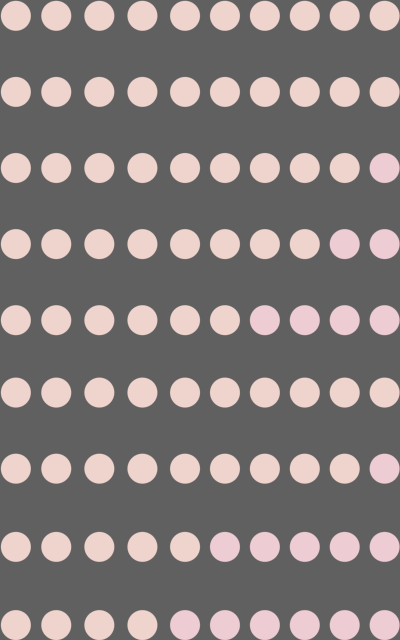
Write a Shadertoy shader that draws this pattern.

```glsl
// Rows of peach dots on grey, with a run of pink dots closing some rows.

// Lengths are in units of the canvas height
const int COLUMNS = 10;
const int ROWS = 9;
const float RADIUS = 0.0234;
const vec2 FIRST_DOT = vec2(0.0248, 0.0247);
const vec2 PITCH = vec2(0.06237, 0.1189);
const float COLUMN_SLACK = 0.00495;  // extra gap between the left columns
const float GROUP_SHIFT = 0.0058;    // lift of the lower group of rows
const float ROW_SLACK = 0.0033;      // extra gap between the last rows
const int LOWER_GROUP = 5;           // first row of the lower group

// Number of pink dots ending each row, top to bottom
const int PINK_RUN[ROWS] = int[ROWS](0, 0, 1, 2, 4, 0, 1, 5, 6);

const vec3 GREY = vec3(0.376);
const vec3 PEACH = vec3(0.937, 0.831, 0.804);
const vec3 PINK = vec3(0.929, 0.800, 0.831);

float columnCentre(int column) {
    float i = float(column);
    return FIRST_DOT.x + PITCH.x * i + COLUMN_SLACK * clamp(i - 0.85, 0.0, 3.0);
}

// Distance of a row from the top edge
float rowCentre(int row) {
    float i = float(row);
    float y = FIRST_DOT.y + PITCH.y * i;
    if (row >= LOWER_GROUP) y += ROW_SLACK * max(i - 6.0, 0.0) - GROUP_SHIFT;
    return y;
}

void mainImage(out vec4 fragColor, in vec2 fragCoord) {
    float pixel = 1.0 / iResolution.y;
    vec2 p = vec2(fragCoord.x, iResolution.y - fragCoord.y) * pixel;

    // Nearest column and row
    int column = 0;
    int row = 0;
    vec2 offset = vec2(1e3);
    for (int i = 0; i < COLUMNS; i++) {
        float dx = p.x - columnCentre(i);
        if (abs(dx) < abs(offset.x)) { offset.x = dx; column = i; }
    }
    for (int i = 0; i < ROWS; i++) {
        float dy = p.y - rowCentre(i);
        if (abs(dy) < abs(offset.y)) { offset.y = dy; row = i; }
    }

    // Smooth-edged dot over the ground
    vec3 dotColour = column >= COLUMNS - PINK_RUN[row] ? PINK : PEACH;
    float edge = length(offset) - RADIUS;
    float coverage = 1.0 - smoothstep(-0.75 * pixel, 0.75 * pixel, edge);
    fragColor = vec4(mix(GREY, dotColour, coverage), 1.0);
}
```
